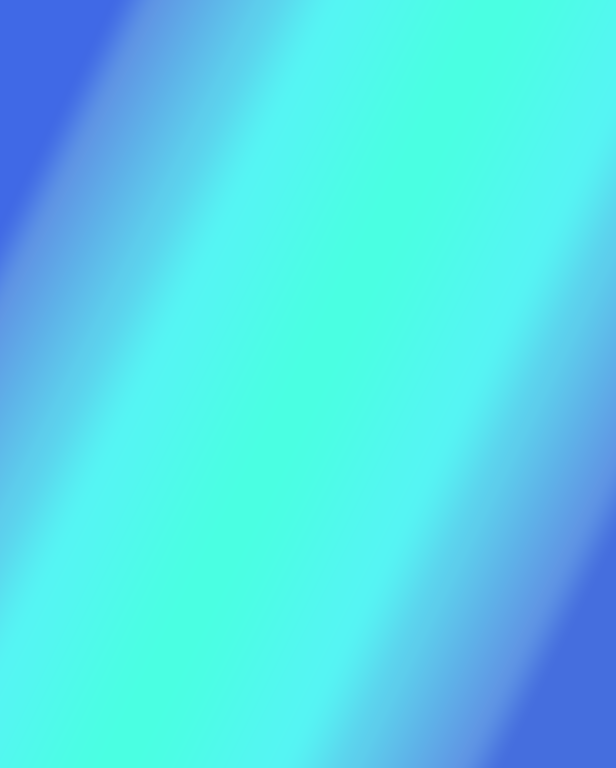
This background is drawn by a WebGL 1 fragment shader. Its source:

```glsl
precision highp float;
// A wide slanted beam of mint and cyan light fading into royal blue corners.

uniform vec2 u_resolution;

// Colour of the beam at a distance from its axis, in canvas heights
vec3 beamColor(float d, vec3 blue) {
  vec3 mint = vec3(0.29, 1.0, 0.886);
  vec3 cyan = vec3(0.335, 0.96, 0.955);
  vec3 sky = vec3(0.365, 0.80, 0.925);
  vec3 periwinkle = vec3(0.375, 0.59, 0.895);

  vec3 color = mix(mint, cyan, smoothstep(0.0, 0.235, d));
  color = mix(color, sky, smoothstep(0.205, 0.325, d));
  color = mix(color, periwinkle, clamp((d - 0.315) / 0.13, 0.0, 1.0));
  return mix(color, blue, smoothstep(0.44, 0.508, d));
}

void main() {
  vec2 p = gl_FragCoord.xy / u_resolution.y;

  // Horizontal offset from the slanted axis
  float offset = p.x - 0.5 * p.y - 0.151;

  // The lower right corner is slightly duller than the upper left one
  vec3 blue = mix(vec3(0.25, 0.41, 0.90), vec3(0.27, 0.43, 0.87), step(0.0, offset));

  gl_FragColor = vec4(beamColor(abs(offset), blue), 1.0);
}
```
